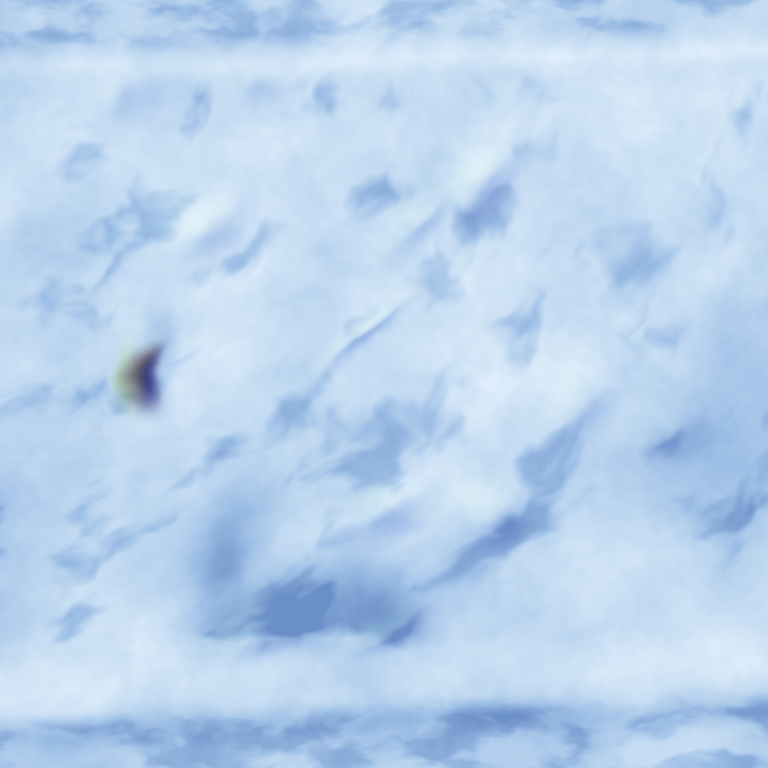
Write a three.js fragment shader that draws this texture.

```glsl
// Soft wind-carved snow in blue shade: slanted streaks and dimples between two level ledges.
// A single tone is summed from gradient noise, scattered asymmetric dimples and a large
// hollow, then mapped through a cool colour ramp; one dark pit breaks the surface.

varying vec2 vUv;

// Colour ramp; each stop sits at its own red value
const vec3 DEEP  = vec3(0.42, 0.56, 0.78);
const vec3 SHADE = vec3(0.62, 0.75, 0.90);
const vec3 SNOW  = vec3(0.77, 0.86, 0.95);
const vec3 GLOW  = vec3(0.89, 0.945, 0.985);
const vec3 PIT_WARM = vec3(0.36, 0.32, 0.34);
const vec3 PIT_COLD = vec3(0.15, 0.17, 0.48);

const float BASE_TONE = 0.768;
const float RELIEF = 0.11;          // strength of the broad light and shade
const float MOTTLE = 0.045;         // strength of the small cloudy patches
const float STREAK_DEPTH = 0.20;
const float DIMPLE_DEPTH = 0.21;
const float DIMPLE_CELLS = 5.0;
const float DIMPLE_SHARE = 0.75;    // share of cells that hold a dimple
const float HOLLOW_DEPTH = 0.27;
const float SLANT_LOW = 0.45;       // streak angle at the bottom, radians
const float SLANT_HIGH = 0.98;      // streak angle at the top
const float GRAIN = 0.013;

vec2 hash2(vec2 p) {
  vec3 q = fract(vec3(p.xyx) * vec3(0.1031, 0.1030, 0.0973));
  q += dot(q, q.yzx + 33.33);
  return fract((q.xx + q.yz) * q.zy);
}

float gradAt(vec2 cell, vec2 offset) {
  float a = 6.2832 * hash2(cell + 71.0).x;
  return dot(vec2(cos(a), sin(a)), offset);
}

float gradientNoise(vec2 p) {
  vec2 i = floor(p), f = fract(p);
  vec2 s = f * f * f * (f * (f * 6.0 - 15.0) + 10.0);
  vec2 e = vec2(1.0, 0.0);
  return mix(mix(gradAt(i, f), gradAt(i + e, f - e), s.x),
             mix(gradAt(i + e.yx, f - e.yx), gradAt(i + 1.0, f - 1.0), s.x), s.y);
}

float fbm(vec2 p) {
  float sum = 0.0, weight = 1.0;
  for (int k = 0; k < 4; k++) {
    sum += weight * gradientNoise(p);
    p = p * 2.03 + 17.3;
    weight *= 0.5;
  }
  return sum;
}

float blob(vec2 p, vec2 centre, vec2 radius) {
  vec2 d = (p - centre) / radius;
  return exp(-dot(d, d));
}

float ramp(float a, float b, float x) { return clamp((x - a) / (b - a), 0.0, 1.0); }

// Coordinates along and across a slanted direction
vec2 slanted(vec2 p, float angle) {
  float c = cos(angle), s = sin(angle);
  return vec2(c * p.x + s * p.y, s * p.x - c * p.y);
}

// Scattered dimples: x is shade with a crisp left side, y is the lit left rim
vec2 dimples(vec2 p, float angle) {
  vec2 sum = vec2(0.0), home = floor(p * DIMPLE_CELLS);
  for (int j = -1; j <= 1; j++) {
    for (int i = -1; i <= 1; i++) {
      vec2 cell = home + vec2(float(i), float(j));
      vec2 place = hash2(cell + 13.0), look = hash2(cell + 47.0);
      vec2 d = slanted(p - (cell + 0.15 + 0.7 * place) / DIMPLE_CELLS, angle);
      float width = mix(0.010, 0.030, look.x);
      d /= vec2(mix(0.060, 0.038, look.x), width);
      float side = d.y < 0.0 ? d.y * 2.2 : d.y;
      float along = exp(-d.x * d.x) * step(look.y, DIMPLE_SHARE) * mix(0.4, 1.0, place.y);
      sum += along * vec2(exp(-side * side), exp(-(d.y + 1.4) * (d.y + 1.4)));
    }
  }
  return sum;
}

void main() {
  vec2 p = vUv;
  vec2 warp = vec2(fbm(p * 6.0 + 3.0), fbm(p * 6.0 + 29.0));
  vec2 w = p + 0.026 * warp;
  float angle = mix(SLANT_LOW, SLANT_HIGH, p.y);
  vec2 s = slanted(w - 0.5, angle);

  // Level ledges; inside is the carved slope between them
  float highY = p.y - 0.028 * (p.x - 0.5) + 0.008 * warp.y;
  float lowY = p.y - 0.03 * (p.x - 0.5) + 0.012 * warp.y;
  float above = smoothstep(0.935, 0.965, highY);
  float below = 1.0 - smoothstep(0.06, 0.095, lowY);
  float inside = smoothstep(0.13, 0.18, lowY) * (1.0 - smoothstep(0.88, 0.915, highY));

  // Slope relief, mottling, short streaks and dimples
  float tone = BASE_TONE + RELIEF * fbm(s * vec2(3.2, 5.0) + 8.0);
  tone += MOTTLE * fbm(w * 13.0 + 5.0);
  float streak = smoothstep(0.10, 0.55, fbm(s * vec2(5.5, 9.5) + 41.0));
  vec2 dimple = dimples(w, angle);
  tone += inside * (0.07 * dimple.y - DIMPLE_DEPTH * dimple.x - STREAK_DEPTH * streak);

  // Broad light in the middle, broad shade at the lower left and right edge
  tone += 0.04 * blob(p, vec2(0.55, 0.60), vec2(0.28, 0.22));
  tone -= inside * 0.10 * blob(w, vec2(0.04, 0.27), vec2(0.16, 0.12));
  tone -= inside * 0.13 * blob(w, vec2(0.98, 0.37), vec2(0.13, 0.15));
  tone -= inside * 0.06 * blob(w, vec2(0.72, 0.42), vec2(0.16, 0.07));

  // Ledge light and the patchy shade beyond
  float patches = smoothstep(-0.25, 0.4, fbm(w * vec2(9.0, 20.0)));
  tone -= above * (0.03 + 0.17 * patches) + below * (0.04 + 0.16 * patches);
  tone -= 0.09 * exp(-pow((lowY - 0.06) / 0.018, 2.0));
  tone += 0.055 * exp(-pow((highY - 0.922) / 0.014, 2.0));
  tone += 0.04 * exp(-pow((lowY - 0.125) / 0.035, 2.0));

  // Large hollow with a flat crisp floor around a pale mound
  vec2 h = w - vec2(0.41, 0.215);
  float hollow = smoothstep(-0.058, -0.036, h.y) * (1.0 - smoothstep(-0.02, 0.10, h.y))
               * (1.0 - smoothstep(0.09, 0.20, abs(h.x)));
  hollow = max(hollow, 0.95 * blob(w, vec2(0.305, 0.265), vec2(0.055, 0.095)));
  float mound = blob(w, vec2(0.41, 0.31), vec2(0.065, 0.055));
  tone += 0.04 * mound - HOLLOW_DEPTH * hollow * (1.0 - 0.7 * mound);

  // Dark pit: a teardrop narrowing upward, with a soft halo of shade
  vec2 pit = slanted(w - vec2(0.196, 0.512), 1.0);
  float pitWidth = mix(0.026, 0.010, smoothstep(-0.03, 0.05, pit.x));
  float pitMask = 0.92 * exp(-pow(length(pit / vec2(0.036, pitWidth)), 2.5));
  tone -= 0.16 * blob(w, vec2(0.212, 0.54), vec2(0.03, 0.05));

  // Fine grain at two scales
  tone += GRAIN * (gradientNoise(p * 85.0) + 1.3 * gradientNoise(w * 48.0 + 9.0));

  // Colour ramp with a faint green rim and violet shade
  vec3 colour = mix(DEEP, SHADE, ramp(DEEP.r, SHADE.r, tone));
  colour = mix(colour, SNOW, ramp(SHADE.r, SNOW.r, tone));
  colour = mix(colour, GLOW, ramp(SNOW.r, GLOW.r, tone));
  colour += inside * (dimple.y * vec3(-0.01, 0.008, -0.015) + dimple.x * vec3(0.01, -0.01, 0.01));
  colour += vec3(-0.03, 0.03, -0.14) * blob(w, vec2(0.168, 0.505), vec2(0.014, 0.035));
  vec3 pitColour = mix(PIT_WARM, PIT_COLD, smoothstep(-0.012, 0.012, pit.y));
  colour = mix(colour, pitColour, pitMask);

  gl_FragColor = vec4(clamp(colour, 0.0, 1.0), 1.0);
}
```
